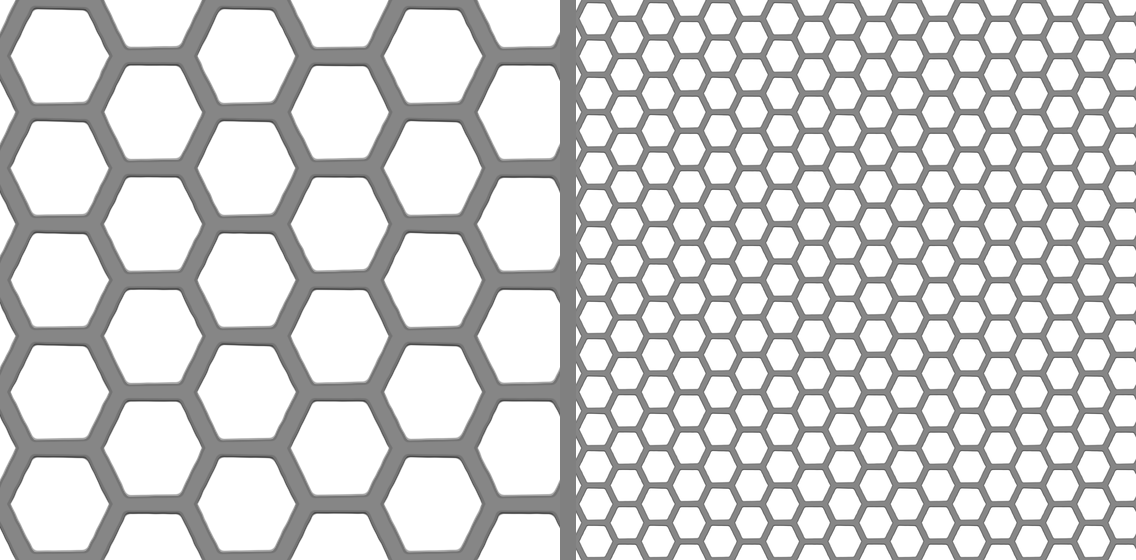
Left: one tile. Right: repeated 3 by 3.
Reproduce this pattern procedurally as a WebGL 2 fragment shader.

```glsl
#version 300 es
precision highp float;

#define REPEATS vec2(3.0, 5.0)
#define FIRST_CENTER vec2(0.1068, 0.1)
#define SIDE_SLOPE 0.488
#define FLAT_HALF_WIDTH 0.0173
#define SIDE_HALF_WIDTH 0.0182
#define CORNER_ROUNDING 0.007
#define RIM_WIDTH 0.0026
#define GROOVE_WIDTH 0.0034
#define EDGE_TILT 0.024
#define EDGE_WOBBLE 0.0014
#define WOBBLE_CELLS 72.0

uniform vec2 u_resolution;
out vec4 outColor;

const vec3 HOLE_WHITE = vec3(1.0);
const vec3 STRUT_GRAY = vec3(0.525);
const vec3 GROOVE_GRAY = vec3(0.45);
const vec3 RIM_DARK = vec3(0.28);
const vec3 RIM_LIGHT = vec3(0.64);

float hash(vec2 p) {
    return fract(sin(dot(p, vec2(127.1, 311.7))) * 43758.5453);
}

// Value noise that wraps at the canvas edges
float wrappedNoise(vec2 uv, float cells) {
    vec2 p = uv * cells;
    vec2 i = floor(p);
    vec2 f = fract(p);
    f = f * f * (3.0 - 2.0 * f);
    float a = hash(mod(i, cells));
    float b = hash(mod(i + vec2(1.0, 0.0), cells));
    float c = hash(mod(i + vec2(0.0, 1.0), cells));
    float d = hash(mod(i + 1.0, cells));
    return mix(mix(a, b, f.x), mix(c, d, f.x), f.y);
}

// Distances to the flat and the slanted sides of one hexagonal cell
vec2 cellSides(vec2 p, vec2 pitch) {
    vec2 normal = normalize(vec2(1.0, SIDE_SLOPE));
    return vec2(abs(p.y) - 0.5 * pitch.y,
                dot(normal, abs(p) - 0.25 * pitch * vec2(1.0)));
}

float smoothMax(float a, float b, float k) {
    float h = max(k - abs(a - b), 0.0) / k;
    return max(a, b) + 0.25 * h * h * k;
}

void main() {
    vec2 uv = gl_FragCoord.xy / u_resolution;
    float blur = 0.6 / min(u_resolution.x, u_resolution.y) + 0.0004;
    vec2 pitch = 1.0 / REPEATS;

    // Nearest cell of the two interleaved lattices
    vec2 local = vec2(0.0);
    vec2 id = vec2(0.0);
    vec2 sides = vec2(1.0);
    float lattice = 0.0;
    for (int k = 0; k < 2; k++) {
        float shift = float(k);
        vec2 q = (uv - FIRST_CENTER) * REPEATS - 0.5 * shift;
        vec2 cell = floor(q + 0.5);
        vec2 p = (q - cell) * pitch;
        vec2 s = cellSides(p, pitch);
        if (max(s.x, s.y) < max(sides.x, sides.y)) {
            local = p;
            sides = s;
            lattice = shift;
            id = mod(cell, REPEATS) + vec2(REPEATS.x * shift, 0.0);
        }
    }

    // Uneven hole edges: tilted flats, varied size and a fine wobble
    float upper = step(0.0, local.y);
    float vary = hash(id + vec2(0.0, 9.0 * upper));
    float tilt = EDGE_TILT * (0.6 + 0.6 * vary) * (1.0 - 0.8 * lattice * upper);
    float wobble = EDGE_WOBBLE * (wrappedNoise(uv, WOBBLE_CELLS) - 0.5);
    float flatSide = sides.x + FLAT_HALF_WIDTH + tilt * local.x
                   + 0.0016 * (vary - 0.5) * lattice + 0.3 * wobble;
    float slantSide = sides.y + SIDE_HALF_WIDTH + wobble;
    float d = smoothMax(flatSide, slantSide, CORNER_ROUNDING);

    // Bevel lit from above: dark over each hole, light below it
    float flatness = smoothstep(-0.004, 0.004, flatSide - slantSide);
    float lit = smoothstep(-0.012, 0.012, -local.y);
    float rimWidth = RIM_WIDTH * mix(0.8, 1.15, flatness);
    vec3 rim = mix(RIM_DARK, RIM_LIGHT, lit);
    rim = mix(mix(rim, STRUT_GRAY, 0.22), rim, flatness);

    // Layers from the strut's middle out to the hole
    float grooveEnd = rimWidth + GROOVE_WIDTH * mix(1.15, 0.9, flatness);
    vec3 color = mix(GROOVE_GRAY, STRUT_GRAY,
                     smoothstep(-0.0014, 0.0014, d - grooveEnd));
    color = mix(rim, color, smoothstep(-0.0009, 0.0009, d - rimWidth));
    color = mix(HOLE_WHITE, color, smoothstep(-blur, blur, d));
    outColor = vec4(color, 1.0);
}
```
